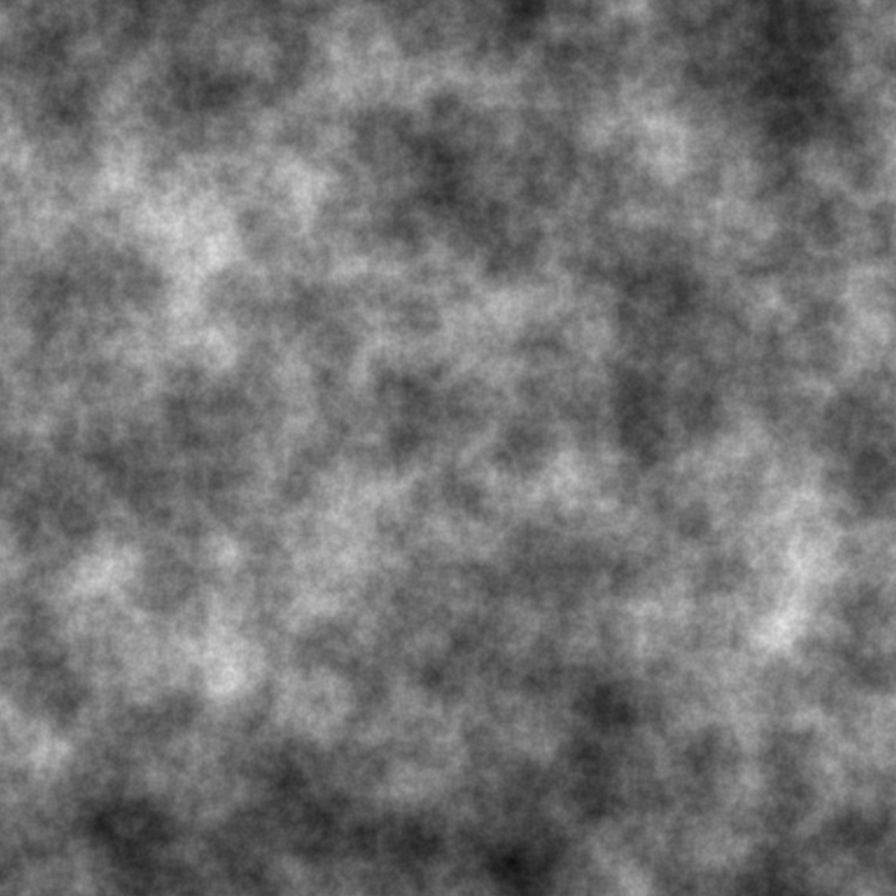
Reproduce this texture procedurally as a WebGL 2 fragment shader.

```glsl
#version 300 es
precision highp float;
precision highp int;
// Seamless grey clouds built from layered gradient noise.

uniform vec2 u_resolution;
out vec4 fragColor;

// Integer hash of a lattice cell, returned as a unit direction.
vec2 latticeDirection(vec2 cell, float period, uint layer) {
    uvec2 v = uvec2(mod(cell, period)) + uvec2(layer * 719u, layer * 1013u);
    v = v * 1664525u + 1013904223u;
    v.x += v.y * 1664525u;
    v.y += v.x * 1664525u;
    v ^= v >> 16u;
    v.x += v.y * 1664525u;
    v.y += v.x * 1664525u;
    v ^= v >> 16u;
    return normalize(vec2(v & 65535u) / 32767.5 - 1.0 + 0.00001);
}

// Gradient noise that repeats after a whole number of cells.
float gradientNoise(vec2 p, float period, uint layer) {
    vec2 cell = floor(p);
    vec2 f = p - cell;
    vec2 fade = f * f * f * (f * (f * 6.0 - 15.0) + 10.0);
    vec2 e = vec2(1.0, 0.0);
    float a = dot(latticeDirection(cell, period, layer), f);
    float b = dot(latticeDirection(cell + e.xy, period, layer), f - e.xy);
    float c = dot(latticeDirection(cell + e.yx, period, layer), f - e.yx);
    float d = dot(latticeDirection(cell + e.xx, period, layer), f - e.xx);
    return mix(mix(a, b, fade.x), mix(c, d, fade.x), fade.y);
}

// Sum of octaves from broad banks down to fine grain.
float clouds(vec2 uv) {
    float sum = 0.0;
    float amplitude = 0.45;
    float frequency = 3.0;
    for (uint layer = 1u; layer <= 7u; layer++) {
        // A shift per octave keeps the lattices from lining up.
        vec2 shift = fract(float(layer) * vec2(0.618, 0.414));
        sum += amplitude * gradientNoise(uv * frequency + shift, frequency, layer);
        amplitude *= 0.69;
        frequency *= 2.0;
    }
    return sum;
}

void main() {
    vec2 uv = gl_FragCoord.xy / min(u_resolution.x, u_resolution.y);
    float density = clouds(uv);
    // The squared term stretches the highlights a little.
    float grey = 0.447 + density + 0.4 * density * density;
    fragColor = vec4(vec3(clamp(grey, 0.0, 1.0)), 1.0);
}
```
